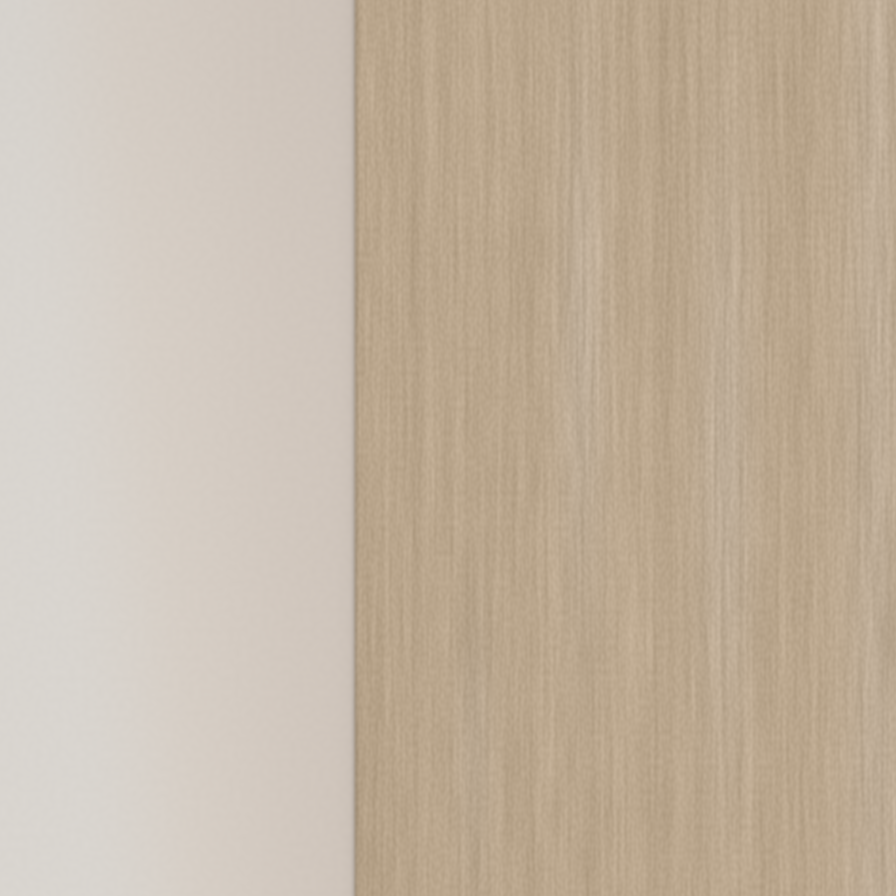
Give the GLSL for this texture, as a WebGL 1 fragment shader.

```glsl
precision highp float;
// Draws a softly lit pale wall meeting a panel of vertical-grained light oak.
uniform vec2 u_resolution;

const float SEAM_X = 0.396;
const float SEAM_SOFTNESS = 0.0026;
const float SEAM_SHADOW = 0.10;
const float SEAM_WIDTH = 0.0032;
const vec3 WALL_COOL = vec3(0.850, 0.834, 0.812);
const vec3 WALL_WARM = vec3(0.843, 0.812, 0.778);
const vec3 WALL_SHADE = vec3(0.814, 0.774, 0.737);
const vec3 WOOD_BASE = vec3(0.732, 0.654, 0.554);
const vec3 WOOD_PALE = vec3(0.752, 0.690, 0.615);
const float GRAIN_BROAD = 0.020;
const float GRAIN_MEDIUM = 0.026;
const float GRAIN_FINE = 0.040;
const float GRAIN_THREAD = 0.030;
const float SPECKLE = 0.034;

vec2 hashGradient(vec2 cell) {
  float h = fract(sin(dot(cell, vec2(127.1, 311.7))) * 43758.55);
  float angle = 6.2832 * h;
  return vec2(cos(angle), sin(angle));
}

float gradientNoise(vec2 p) {
  vec2 cell = floor(p);
  vec2 f = p - cell;
  vec2 w = f * f * f * (f * (f * 6.0 - 15.0) + 10.0);
  float a = dot(hashGradient(cell), f);
  float b = dot(hashGradient(cell + vec2(1.0, 0.0)), f - vec2(1.0, 0.0));
  float c = dot(hashGradient(cell + vec2(0.0, 1.0)), f - vec2(0.0, 1.0));
  float d = dot(hashGradient(cell + vec2(1.0, 1.0)), f - vec2(1.0, 1.0));
  return mix(mix(a, b, w.x), mix(c, d, w.x), w.y);
}

// Soft stripe centred on a coordinate.
float stripe(float x, float center, float width) {
  float d = (x - center) / width;
  return exp(-d * d);
}

// Bounded falloff on either side of the seam.
float seamFalloff(float x, float reach) {
  return exp(-abs(x - SEAM_X) / reach);
}

vec3 wallColor(vec2 uv) {
  // The cool light widens toward the bottom.
  float lightEdge = mix(0.165, 0.075, uv.y);
  vec3 color = mix(WALL_COOL, WALL_WARM, smoothstep(-0.08, 0.08, uv.x - lightEdge));
  color = mix(color, WALL_SHADE, smoothstep(lightEdge, SEAM_X, uv.x));
  color -= 0.010 * smoothstep(0.6, 1.0, uv.y);
  color -= 0.030 * seamFalloff(uv.x, 0.010);
  return color + 0.008 * gradientNoise(uv * 130.0);
}

vec3 woodColor(vec2 uv) {
  // Stretched noise layers form long, continuous vertical grain.
  float broad = gradientNoise(vec2(uv.x * 23.0, uv.y * 0.9 + 4.3));
  float medium = gradientNoise(vec2(uv.x * 85.0 + 9.0, uv.y * 1.4 + 0.3));
  float fine = gradientNoise(vec2(uv.x * 170.0 + 31.0, uv.y * 5.0));
  float thread = gradientNoise(vec2(uv.x * 231.0 + 57.0, uv.y * 16.0));
  float speckle = gradientNoise(uv * vec2(237.0, 150.0));

  // Pale washed streaks fade in and out along their length.
  float pale = stripe(uv.x, 0.65, 0.025) * stripe(uv.y, 0.62, 0.28);
  pale += stripe(uv.x, 0.81, 0.030) * stripe(uv.y, 0.50, 0.32);
  pale += 0.8 * stripe(uv.x, 0.98, 0.035);
  pale += 0.6 * stripe(uv.x, 0.53, 0.020) * stripe(uv.y, 0.17, 0.15);
  vec3 color = mix(WOOD_BASE, WOOD_PALE, clamp(0.65 * pale, 0.0, 1.0));

  // Darker veins run the full height.
  float veins = stripe(uv.x, 0.465, 0.007) + stripe(uv.x, 0.740, 0.009);
  veins += 0.7 * stripe(uv.x, 0.892, 0.010) + 0.5 * stripe(uv.x, 0.585, 0.006);
  color -= 0.018 * veins;

  float grain = GRAIN_BROAD * broad + GRAIN_MEDIUM * medium;
  grain += (GRAIN_FINE * fine + GRAIN_THREAD * thread) * (0.85 + 0.4 * pale);
  color += (grain + SPECKLE * speckle) * vec3(1.0, 1.0, 1.05);
  return color - 0.022 * seamFalloff(uv.x, 0.045);
}

void main() {
  vec2 uv = gl_FragCoord.xy / u_resolution;
  float edge = max(SEAM_SOFTNESS, 1.0 / u_resolution.x);
  float panel = smoothstep(-edge, edge, uv.x - SEAM_X);
  vec3 color = mix(wallColor(uv), woodColor(uv), panel);

  // Narrow contact shadow where the surfaces meet.
  color *= 1.0 - SEAM_SHADOW * stripe(uv.x, SEAM_X, SEAM_WIDTH);
  gl_FragColor = vec4(clamp(color, 0.0, 1.0), 1.0);
}
```
